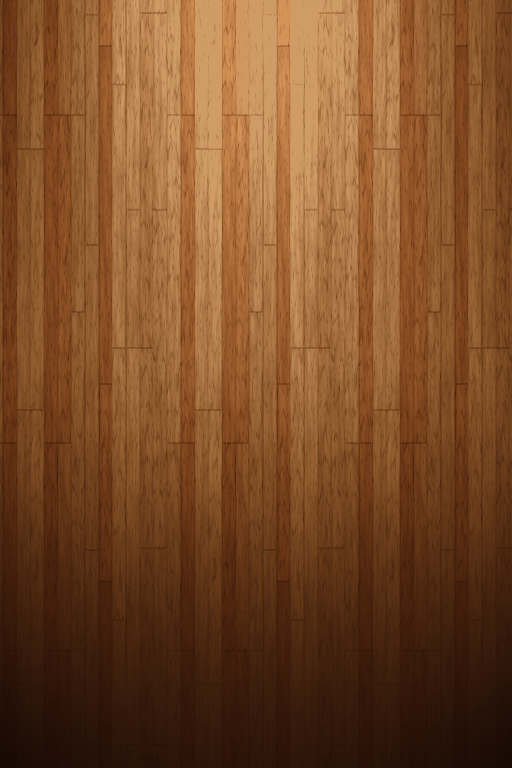
Reproduce this texture procedurally as a Shadertoy shader.

```glsl
// Lengths are fractions of the canvas height
const vec2 TILE = vec2(0.2318, 0.697);
const float TILE_START = 0.289;
const float COLUMNS = 13.0;
const float SEAM_WIDTH = 0.0011;
const float SEAM_DEPTH = 0.75;
const float FIBRE_DEPTH = 0.75;
const float PORE_DEPTH = 0.55;
const float RING_DEPTH = 0.75;
const vec2 RING_SCALE = vec2(150.0, 26.0);
const vec3 RED_TINT = vec3(1.03, 0.94, 0.86);

// Per column: two end seams measured from the top, then tone
const vec3 PLANKS[13] = vec3[13](
    vec3(0.150, 0.577, -0.50), vec3(0.150, 0.577, -0.30),
    vec3(0.150, 0.406, 0.10), vec3(0.319, 0.716, 0.05),
    vec3(0.060, 0.500, -0.45), vec3(0.110, 0.453, 0.25),
    vec3(0.273, 0.453, 0.20), vec3(0.017, 0.453, -0.10),
    vec3(0.273, 0.714, 0.05), vec3(0.150, 0.577, 0.10),
    vec3(0.150, 0.577, -0.40), vec3(0.194, 0.534, 0.10),
    vec3(0.194, 0.534, 0.35));

// Wood colours from deep shade to full light
const vec3 WOOD[7] = vec3[7](
    vec3(0.07, 0.025, 0.01), vec3(0.19, 0.09, 0.04),
    vec3(0.29, 0.15, 0.06), vec3(0.41, 0.23, 0.10),
    vec3(0.53, 0.33, 0.16), vec3(0.66, 0.45, 0.26),
    vec3(0.81, 0.61, 0.40));

vec3 woodRamp(float level) {
    level = clamp(level, 0.0, 6.0);
    int i = min(int(level), 5);
    return mix(WOOD[i], WOOD[i + 1], level - float(i));
}

vec2 hash2(vec2 p) {
    vec3 q = fract(p.xyx * vec3(0.1031, 0.1030, 0.0973));
    q += dot(q, q.yzx + 33.33);
    return fract((q.xx + q.yz) * q.zy);
}

// Distance to the nearest scattered point
float cellular(vec2 p) {
    vec2 cell = floor(p);
    float nearest = 2.0;
    for (int j = -1; j <= 1; j++)
        for (int i = -1; i <= 1; i++) {
            vec2 c = cell + vec2(i, j);
            nearest = min(nearest, distance(p, c + hash2(c)));
        }
    return nearest;
}

float lineMask(float d, float width, float px) {
    return 1.0 - smoothstep(0.5 * width, 0.5 * width + px, d);
}

// Nested arches around an elongated eye
float growthRings(vec2 p, vec2 seed) {
    p.x += (seed.x - 0.5) * 0.006;
    p.x += 0.0010 * sin(p.y * 61.0 + seed.x * 40.0)
         + 0.0005 * sin(p.y * 173.0 + seed.y * 40.0);
    float r = length(p * RING_SCALE);
    r += 0.16 * sin(p.x * 900.0 + p.y * 37.0) + 0.12 * sin(p.y * 97.0 + seed.y * 9.0);
    float ring = 1.0 - smoothstep(0.02, 0.20, abs(fract(r) - 0.5));
    return ring * (0.55 + 0.45 * sin(p.y * 43.0 + p.x * 500.0 + seed.x * 6.0));
}

// Light falls from the top centre
float lightLevel(vec2 uv) {
    float x = uv.x * 2.0 - 1.0;
    float level = 0.6 + 4.0 * smoothstep(-0.1, 0.6, uv.y);
    vec2 g = vec2(x / 0.65, (1.0 - uv.y) / 0.32);
    level += 1.7 * exp(-dot(g, g));
    return level - 1.6 * x * x * (0.4 + 0.6 * uv.y);
}

void mainImage(out vec4 fragColor, in vec2 fragCoord) {
    float px = 1.0 / iResolution.y;
    vec2 p = fragCoord * px;

    // Column and plank within the repeating tile
    float across = mod(p.x - TILE_START, TILE.x) / TILE.x * COLUMNS;
    float column = min(floor(across), COLUMNS - 1.0);
    vec3 plank = PLANKS[int(column)];
    float along = mod(1.0 - p.y - plank.x, TILE.y);
    float split = plank.y - plank.x;
    float second = step(split, along);
    vec2 seed = hash2(vec2(column + 3.0, second * 17.0 + 5.0));
    float columnWidth = TILE.x / COLUMNS;
    vec2 local = vec2((across - column - 0.5) * columnWidth, along - second * split);

    // Fibres and short dark pores
    vec2 offset = floor(seed * 90.0);
    vec2 bent = local + vec2(0.0012 * sin(local.y * 47.0 + seed.x * 30.0), 0.0);
    float fibre = cellular(bent * vec2(230.0, 15.0) + offset) - 0.5;
    fibre += 0.6 * (cellular(bent * vec2(100.0, 6.0) + offset.yx) - 0.5);
    float pore = 1.0 - smoothstep(0.06, 0.24, cellular(bent * vec2(260.0, 48.0) + offset));

    // Arched grain, stronger on some planks
    float eye = mix(0.08, 0.30, seed.y);
    float rings = growthRings(local - vec2(0.0, eye), seed);
    float ringStrength = mix(0.3, 1.0, smoothstep(0.35, 0.75, seed.x));

    // Joints between columns and plank ends
    float sideGap = columnWidth * 0.5 - abs(local.x);
    float endGap = min(min(along, TILE.y - along), abs(along - split));
    float edge = column + step(0.0, local.x);
    float sideDepth = mix(0.4, 1.0, hash2(vec2(mod(edge, COLUMNS), 8.0)).x);
    float seam = max(lineMask(sideGap, SEAM_WIDTH, px) * sideDepth,
                     lineMask(endGap, SEAM_WIDTH, px));

    // Combine light, plank tone and grain
    float light = lightLevel(fragCoord / iResolution.xy);
    float tone = plank.z + 0.25 * (seed.y - 0.5);
    float detail = tone + 0.12 - FIBRE_DEPTH * fibre - PORE_DEPTH * pore
                 - RING_DEPTH * ringStrength * rings - SEAM_DEPTH * seam;
    vec3 color = woodRamp(light + detail * smoothstep(-0.5, 4.5, light));
    color *= mix(vec3(1.0), RED_TINT, smoothstep(0.0, -0.4, tone));
    fragColor = vec4(color, 1.0);
}
```
